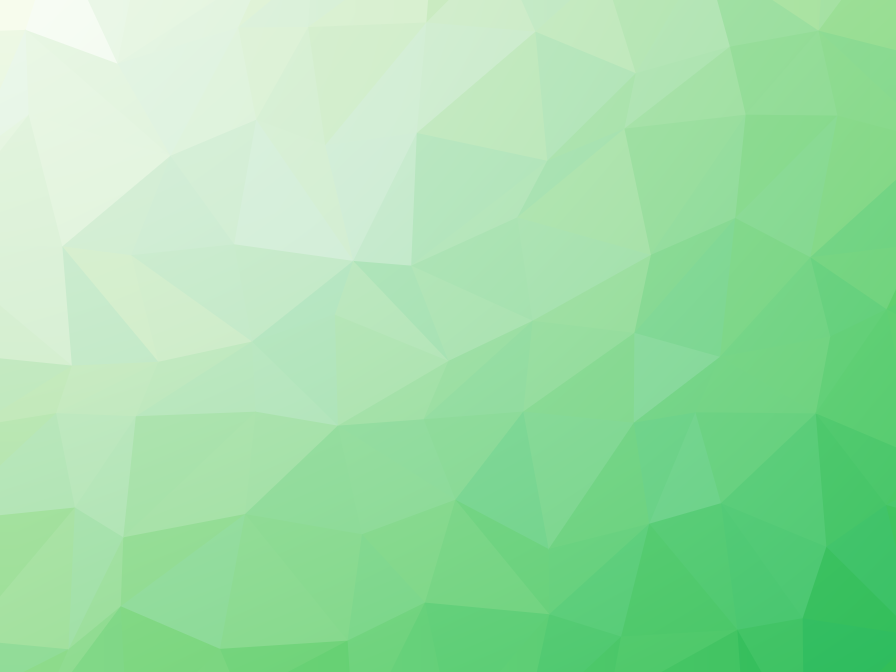
This background is drawn by a Shadertoy shader. Its source:

```glsl
// Low-poly backdrop: a jittered grid is split into triangular facets, each
// tinted from a diagonal ramp running from near-white (top left) to deep
// green (bottom right). Facet coverage is blended to smooth the edges.

#define CELLS 7.0          // grid rows over the canvas height
#define JITTER 0.62        // vertex scatter within a cell
#define SLASH_SHARE 0.78   // share of cells split along the rising diagonal
#define FACET_SHADE 0.075  // random shift of a facet along the ramp
#define FACET_HUE 0.045    // random blue shift of a facet
#define SOFT_FILL 0.3      // 0 = flat facets, 1 = continuous gradient
#define CENTRE_LIFT 0.08   // extra lightness in the middle
#define CORNER_WARMTH 0.06 // blue removed in the off-diagonal corners

float hash(vec2 p) {
    vec3 q = fract(p.xyx * vec3(0.1031, 0.1030, 0.0973) + 0.37);
    q += dot(q, q.yzx + 33.33);
    return fract((q.x + q.y) * q.z);
}

float cross2(vec2 a, vec2 b) { return a.x * b.y - a.y * b.x; }

vec2 gridVertex(vec2 id) {
    vec2 scatter = vec2(hash(id + 11.0), hash(id + 47.0)) - 0.5;
    return id + 0.5 + JITTER * scatter;
}

// Signed distance to the line a-b, positive on its left
float edgeDistance(vec2 p, vec2 a, vec2 b) {
    return cross2(normalize(b - a), p - a);
}

// True when c and d lie to the right and left of the diagonal a-b
bool splits(vec2 a, vec2 b, vec2 c, vec2 d) {
    return cross2(b - a, c - a) < 0.0 && cross2(b - a, d - a) > 0.0;
}

vec3 ramp(float t) {
    vec3 stops[5] = vec3[5](
        vec3(0.97, 0.99, 0.95), vec3(0.82, 0.93, 0.83),
        vec3(0.58, 0.865, 0.64), vec3(0.37, 0.81, 0.48),
        vec3(0.16, 0.73, 0.34));
    float s = clamp(t, 0.0, 1.0) * 4.0;
    int i = min(int(s), 3);
    return mix(stops[i], stops[i + 1], s - float(i));
}

// Background colour at a canvas position, varied by the facet's seed
vec3 shade(vec2 uv, vec2 seed) {
    vec2 c = clamp(uv, 0.0, 1.0);
    vec2 hump = 4.0 * c * (1.0 - c);
    float t = 0.5 * (c.x + 1.0 - c.y) - CENTRE_LIFT * hump.x * hump.y;
    t += FACET_SHADE * (hash(seed + 5.0) - 0.5);
    vec3 col = ramp(t);
    col.b -= CORNER_WARMTH * abs(c.x + c.y - 1.0);
    col.b += FACET_HUE * (hash(seed + 83.0) - 0.5);
    return col;
}

// Adds one counter-clockwise facet as (colour * coverage, coverage)
void addFacet(inout vec4 sum, vec2 p, vec2 a, vec2 b, vec2 c, vec2 seed) {
    float d = min(edgeDistance(p, a, b),
              min(edgeDistance(p, b, c), edgeDistance(p, c, a)));
    float coverage = clamp(0.5 + d * iResolution.y / CELLS, 0.0, 1.0);
    if (coverage <= 0.0) return;
    vec2 samplePos = mix((a + b + c) / 3.0, p, SOFT_FILL) / CELLS;
    samplePos.x *= iResolution.y / iResolution.x;
    sum += vec4(shade(samplePos, seed), 1.0) * coverage;
}

void mainImage(out vec4 fragColor, in vec2 fragCoord) {
    vec2 p = fragCoord / iResolution.y * CELLS;
    vec2 home = floor(p - 0.5);
    vec4 sum = vec4(0.0);

    // Facets of the nine surrounding grid cells
    for (int j = -1; j <= 1; j++)
    for (int i = -1; i <= 1; i++) {
        vec2 id = home + vec2(i, j);
        vec2 p00 = gridVertex(id);
        vec2 p10 = gridVertex(id + vec2(1.0, 0.0));
        vec2 p01 = gridVertex(id + vec2(0.0, 1.0));
        vec2 p11 = gridVertex(id + 1.0);

        // Choose a diagonal that stays inside the quad
        bool rising = splits(p00, p11, p10, p01);
        bool falling = splits(p10, p01, p11, p00);
        vec2 seedA = id * 2.0 + 19.0;
        vec2 seedB = seedA + vec2(1.0, 0.0);
        if (rising && (!falling || hash(id + 131.0) < SLASH_SHARE)) {
            addFacet(sum, p, p00, p10, p11, seedA);
            addFacet(sum, p, p00, p11, p01, seedB);
        } else {
            addFacet(sum, p, p00, p10, p01, seedA);
            addFacet(sum, p, p10, p11, p01, seedB);
        }
    }
    fragColor = vec4(sum.rgb / max(sum.a, 0.001), 1.0);
}
```
